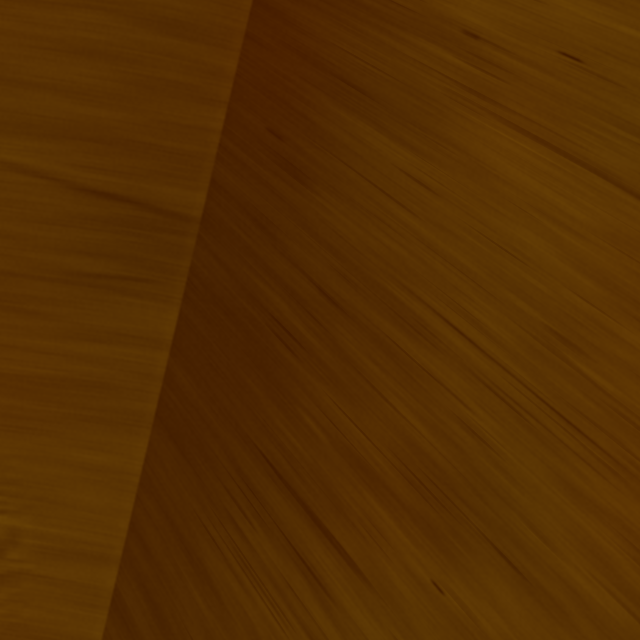
A WebGL 1 fragment shader for this texture:

```glsl
precision highp float;
uniform vec2 u_resolution;

#define SEAM_BASE 0.159
#define SEAM_SLOPE 0.236
#define FAN_CENTER vec2(-0.59, 1.56)
#define GRAIN_FAN 0.84
#define GRAIN_LEFT 0.66
#define FINE_GAIN 0.92
#define SPECKLE 0.1
#define DARK_WOOD vec3(0.265, 0.118, 0.0)
#define LIGHT_WOOD vec3(0.37, 0.218, 0.014)

float hash(vec2 p) {
  p = fract(p * vec2(0.1031, 0.1130));
  p += dot(p, p.yx + 33.33);
  return fract((p.x + p.y) * p.x * 7.31);
}

float noise(vec2 p) {
  vec2 i = floor(p), f = fract(p);
  f = f * f * (3.0 - 2.0 * f);
  return mix(mix(hash(i), hash(i + vec2(1.0, 0.0)), f.x),
             mix(hash(i + vec2(0.0, 1.0)), hash(i + 1.0), f.x), f.y);
}

// Layered streaks: x runs along the fibres, y across them
float grain(vec2 p) {
  float sum = 0.0, weight = 0.33;
  for (int i = 0; i < 4; i++) {
    sum += weight * (noise(p + 17.3 * float(i)) - 0.5);
    p *= vec2(1.6, 2.0);
    weight *= FINE_GAIN;
  }
  return sum;
}

// Tapered mark lying along the direction dir
float streak(vec2 p, vec2 center, vec2 dir, float halfLength, float width) {
  vec2 d = p - center;
  float along = dot(d, dir) / halfLength;
  float across = dot(d, vec2(-dir.y, dir.x)) / width;
  return exp(-across * across) * (1.0 - smoothstep(0.3, 1.0, abs(along)));
}

float fanStreak(vec2 p, vec2 center, float halfLength, float width) {
  return streak(p, center, normalize(center - FAN_CENTER), halfLength, width);
}

float spot(vec2 p, vec2 center, vec2 radius) {
  vec2 d = (p - center) / radius;
  return exp(-dot(d, d));
}

// Panel left of the seam, with nearly level fibres
float leftTone(vec2 p, float side) {
  float bend = 0.012 * (noise(p * vec2(4.0, 5.0)) - 0.5);
  float across = p.y + 0.13 * p.x + 0.12 * p.x * p.x + bend;
  float tone = 0.73 + 0.12 * smoothstep(0.5, 0.1, p.y);
  tone -= 0.24 * spot(p, vec2(0.26, 0.69), vec2(0.16, 0.2));
  tone -= 0.15 * spot(p, vec2(0.33, 0.96), vec2(0.14, 0.12));
  tone += GRAIN_LEFT * grain(vec2(p.x * 3.6, across * 32.0));
  tone -= 0.4 * streak(p, vec2(0.15, 0.7), normalize(vec2(1.0, -0.29)), 0.24, 0.007);
  tone += 0.2 * streak(p, vec2(0.09, 0.738), normalize(vec2(1.0, -0.2)), 0.16, 0.005);
  tone -= 0.25 * streak(p, vec2(0.18, 0.566), normalize(vec2(1.0, -0.08)), 0.11, 0.005);

  // Short ripples beside the lower left border
  float ripple = noise(p * vec2(45.0, 130.0)) - 0.5;
  tone += 0.7 * ripple * spot(p, vec2(0.0, 0.14), vec2(0.05, 0.11));

  // Pale lip along the seam
  return tone + 0.1 * exp(-pow((side + 0.008) / 0.009, 2.0));
}

// Panel right of the seam, with fibres fanning out from FAN_CENTER
float rightTone(vec2 p, float side) {
  vec2 ray = p - FAN_CENTER;
  float angle = atan(-ray.y, ray.x);
  float radius = length(ray);
  float tone = 0.17 + 0.62 * smoothstep(0.02, 0.52, side);
  tone += 0.16 * smoothstep(0.38, 0.0, p.y) * smoothstep(0.5, 0.1, side);
  tone += 0.18 * spot(p, vec2(0.92, 0.8), vec2(0.36, 0.3));
  tone += 0.14 * spot(p, vec2(0.6, 0.98), vec2(0.18, 0.12));
  tone -= 0.16 * spot(p, vec2(0.68, 0.24), vec2(0.16, 0.11));
  float strength = GRAIN_FAN * mix(0.55, 1.0, smoothstep(0.0, 0.35, side));
  tone += strength * grain(vec2(radius * 4.2, angle * 62.0));

  // Narrow dark fibres scattered over the fan
  float fibre = noise(vec2(radius * 6.0 + 31.0, angle * 270.0));
  tone -= 0.36 * smoothstep(0.74, 0.98, fibre) * smoothstep(0.0, 0.2, side);

  // Long cracks and short flecks
  tone -= 0.55 * fanStreak(p, vec2(0.807, 0.408), 0.3, 0.0024);
  tone -= 0.4 * fanStreak(p, vec2(0.86, 0.325), 0.2, 0.0022);
  tone -= 0.4 * fanStreak(p, vec2(0.703, 0.388), 0.08, 0.003);
  tone -= 0.45 * fanStreak(p, vec2(0.405, 0.085), 0.11, 0.0024);
  tone -= 0.9 * fanStreak(p, vec2(0.892, 0.911), 0.03, 0.0026);
  tone -= 0.5 * fanStreak(p, vec2(0.736, 0.945), 0.022, 0.004);
  tone -= 0.4 * fanStreak(p, vec2(0.43, 0.79), 0.025, 0.004);
  tone -= 0.9 * fanStreak(p, vec2(0.684, 0.082), 0.022, 0.0026);

  // Pale fibres
  tone += 0.3 * fanStreak(p, vec2(0.61, 0.18), 0.09, 0.005);
  tone += 0.3 * fanStreak(p, vec2(0.74, 0.04), 0.09, 0.014);
  tone += 0.25 * fanStreak(p, vec2(0.49, 0.335), 0.05, 0.004);
  tone += 0.35 * fanStreak(p, vec2(0.95, 0.965), 0.16, 0.006);
  return tone - 0.12 * exp(-max(side, 0.0) / 0.012);
}

void main() {
  vec2 p = gl_FragCoord.xy / u_resolution;
  float side = p.x - SEAM_BASE - SEAM_SLOPE * p.y;
  float tone = mix(leftTone(p, side), rightTone(p, side), smoothstep(-0.003, 0.003, side));
  tone += SPECKLE * (noise(p * 230.0) - 0.5);
  vec3 color = mix(DARK_WOOD, LIGHT_WOOD, clamp(tone, -0.7, 1.35));

  // Soft shifts between reddish and olive wood
  float hue = noise(p * 5.0 + 4.0) - 0.5 - spot(p, vec2(0.43, 0.93), vec2(0.1, 0.14));
  color += hue * vec3(-0.008, 0.008, 0.002);
  gl_FragColor = vec4(max(color, 0.0), 1.0);
}
```
